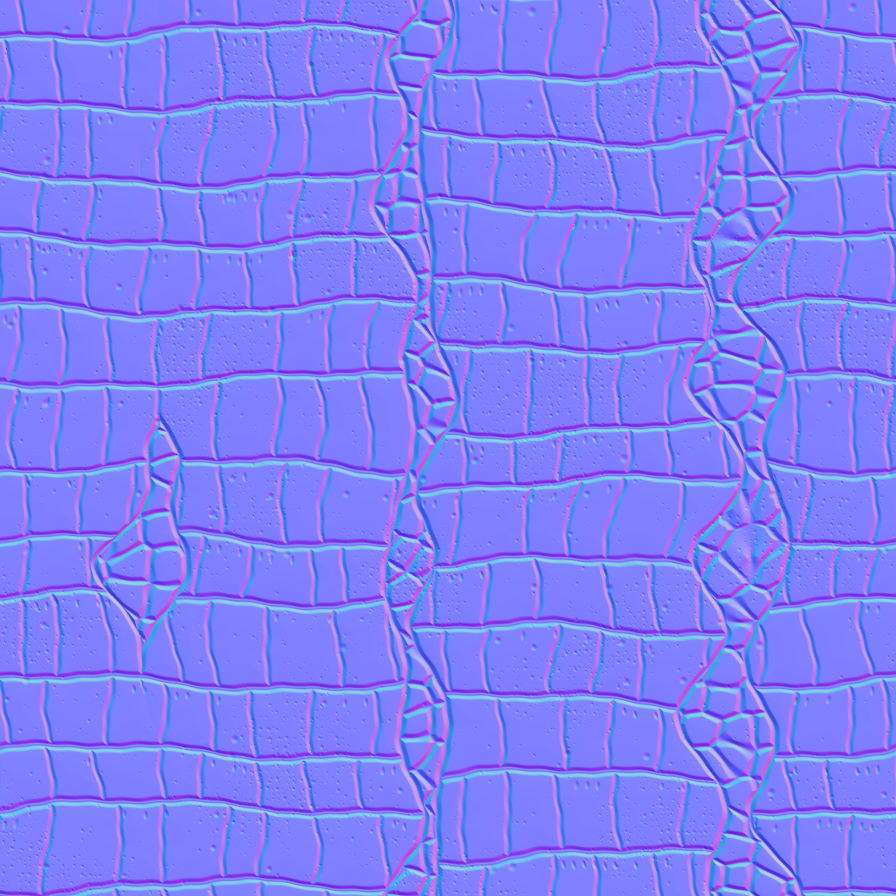
Reproduce this texture map procedurally as a WebGL 1 fragment shader.

```glsl
precision highp float;
uniform vec2 u_resolution;

#define ROWS 12.6
#define COLS 17.0
#define SEAM_SCALE 25.0
#define ROW_GROOVE vec2(0.0062, 0.0036)
#define COL_GROOVE vec2(0.0046, 0.0022)
#define SEAM_GROOVE vec2(0.0055, 0.0034)
#define PIT_DENSITY 0.5
#define PIT_DEPTH 0.0009
#define TICK_DEPTH 0.0013
#define SAMPLE_STEP 0.0010

float hash(vec2 p) {
  p = fract(p * vec2(0.1031, 0.1137) + 0.37);
  p += dot(p, p.yx + 33.33);
  return fract((p.x + p.y) * p.x * 7.31);
}

// Jittered 1D cells: distance to lower edge, to upper edge, index
vec3 span(float x, float seed, float jitter) {
  float i = floor(x);
  vec3 s = vec3(2.0, 2.0, i);
  for (int k = -1; k <= 1; k++) {
    float n = i + float(k);
    float b = n + jitter * hash(vec2(n, seed));
    if (b <= x) s.xz = vec2(x - b, n);
    else s.y = min(s.y, b - x);
  }
  return s;
}

// Distance to the border between cellular noise cells
float cellBorder(vec2 p) {
  vec2 i = floor(p), f = fract(p);
  float near = 4.0, next = 4.0;
  for (int y = -1; y <= 1; y++)
    for (int x = -1; x <= 1; x++) {
      vec2 g = vec2(float(x), float(y));
      vec2 c = g + 0.1 + 0.8 * vec2(hash(i + g), hash(i + g + 71.0));
      float d = length(c - f);
      next = min(next, max(near, d));
      near = min(near, d);
    }
  return 0.5 * (next - near);
}

// Groove of width g.x and depth g.y with a soft shoulder
float groove(float d, vec2 g) {
  return -g.y * (1.0 - smoothstep(0.0, g.x, d) + 0.22 * exp(-d / 0.014));
}

float seamCentre(float y, float x) {
  return x + 0.014 * sin(y * 14.0 + x * 40.0) + 0.006 * sin(y * 41.0 + x * 9.0);
}

float seamEdge(vec2 p, float x, float width) {
  float w = width * (0.62 + 0.38 * sin(p.y * 33.0 + x * 17.0));
  return abs(p.x - seamCentre(p.y, x)) - w;
}

// Scattered round pits, one at most per grid cell
float pits(vec2 p, float density) {
  vec2 i = floor(p);
  vec2 c = 0.3 + 0.4 * vec2(hash(i + 13.0), hash(i + 47.0));
  float r = 0.16 + 0.13 * hash(i + 91.0);
  return step(1.0 - density, hash(i)) * (1.0 - smoothstep(0.0, r, length(fract(p) - c)));
}

float height(vec2 p) {
  // Gentle bending of the whole hide
  vec2 q = p;
  q.y += 0.008 * sin(p.x * 12.6 + 1.3 + 2.5 * sin(p.y * 6.3))
       + 0.003 * sin(p.x * 37.0 + p.y * 23.0)
       + 0.0006 * sin(p.x * 170.0 + p.y * 60.0);
  q.x += 0.003 * sin(p.y * 39.0 + p.x * 8.0) + 0.0007 * sin(p.y * 190.0);

  // Seams of small irregular scales
  float patchWidth = 0.085 * exp(-pow((q.y - 0.4) / 0.11, 2.0)) - 0.02;
  float seam = min(seamEdge(q, 0.465, 0.027), seamEdge(q, 0.825, 0.052));
  seam = min(seam, seamEdge(q, 0.17, patchWidth));

  // Rows of plates, shifted between the seams
  float band = step(seamCentre(q.y, 0.465), q.x) * step(q.x, seamCentre(q.y, 0.825));
  vec3 row = span(q.y * ROWS + 0.45 * band, 3.0 + band, 0.28);
  float rowDist = min(row.x, row.y) / ROWS;
  float id = row.z + 40.0 * band;
  float slant = (hash(vec2(id, 5.0)) - 0.5) * 0.35 * row.x;
  float bend = 0.06 * sin(row.x * 4.0 + id * 2.0 + q.x * 25.0);
  vec3 col = span(q.x * COLS + slant + bend + hash(vec2(id, 9.0)), id, 0.45);
  float colDist = min(col.x, col.y) / COLS;

  float h;
  if (seam < 0.0) {
    h = groove(cellBorder(q * SEAM_SCALE * vec2(1.0, 1.15)) / SEAM_SCALE, SEAM_GROOVE);
  } else {
    h = min(groove(rowDist, ROW_GROOVE), groove(colDist, COL_GROOVE));
    // Thin crease ridge inside the row grooves
    h += 0.0011 * (1.0 - smoothstep(0.0, 0.0021, rowDist));
    // Short upright ticks under the upper row edge
    float t = q.x * 85.0;
    float n = floor(t);
    vec2 tick = vec2((fract(t) - 0.5) / 0.22,
                     (row.y / ROWS - 0.013 - 0.003 * hash(vec2(n, id))) / 0.0055);
    float marked = step(0.55, hash(vec2(n, id + 7.0))) * step(0.45, hash(vec2(col.z, id + 2.0)));
    h -= TICK_DEPTH * marked * (1.0 - smoothstep(0.2, 1.0, length(tick))) * smoothstep(0.0, 0.005, seam);
  }
  h = min(h, groove(abs(seam), ROW_GROOVE));

  // Worn patches of pores
  float worn = sin(p.x * 17.0 + 3.0 * sin(p.y * 9.0)) + sin(p.y * 23.0 + 2.0 * sin(p.x * 13.0));
  float density = PIT_DENSITY * (0.08 + 0.92 * smoothstep(-0.2, 1.7, worn));
  h -= PIT_DEPTH * (pits(p * 105.0, density) + 0.7 * pits(p * 163.0 + 5.0, density));
  return h - 1.6 * PIT_DEPTH * pits(p * 48.0 + 9.0, 0.05);
}

void main() {
  vec2 p = gl_FragCoord.xy / u_resolution;
  vec2 e = vec2(SAMPLE_STEP, 0.0);
  // Slopes of the relief become the encoded normal
  vec2 slope = vec2(height(p + e.xy) - height(p - e.xy),
                    height(p + e.yx) - height(p - e.yx)) / (2.0 * SAMPLE_STEP);
  vec3 normal = normalize(vec3(-slope, 1.0));
  gl_FragColor = vec4(0.5 + 0.5 * normal, 1.0);
}
```
